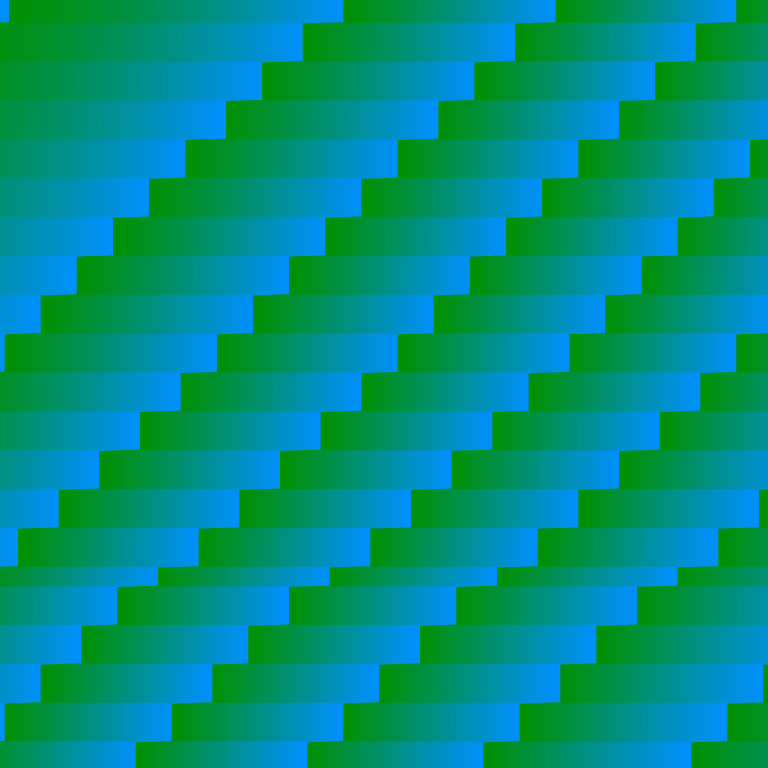
Reproduce this pattern procedurally as a three.js fragment shader.

```glsl
// Stacked bands of green-to-blue ramps whose sharp resets descend in stairs.
// A stepped diagonal coordinate drives one broad sine; the fraction of that
// sine is the ramp, so ramps stretch towards the top left and bottom right.
varying vec2 vUv;

// Flat treads joined by short, steep risers.
float stair(float t) {
  return floor(t) - 1.0 + smoothstep(0.0, 0.04, fract(t));
}

// Band number counted from the top, with one half-height band low down.
float bandIndex(float y) {
  float t = (1.0 - y) / 0.0506 + 0.434;
  t += 0.5 * step(15.5, t);
  return stair(t);
}

vec3 rampColor(vec2 p) {
  float band = bandIndex(p.y);
  float column = (floor(p.x * 170.0) + 0.5) / 170.0;

  // Diagonal position, with a slow sway from band to band.
  float diagonal = column + 0.0501 * band;
  diagonal -= 0.008 * sin(6.2832 * (band - 6.5) / 14.5);

  float phase = 4.255 * sin(1.0752 * (diagonal - 1.198)) + 0.065;
  return vec3(0.0, 0.563, fract(phase));
}

void main() {
  // Average a 3 by 3 grid over the fragment to smooth the edges.
  vec2 footprint = fwidth(vUv);
  vec3 sum = vec3(0.0);
  for (int j = -1; j <= 1; j++) {
    for (int i = -1; i <= 1; i++) {
      sum += rampColor(vUv + footprint * vec2(float(i), float(j)) / 3.0);
    }
  }
  gl_FragColor = vec4(sum / 9.0, 1.0);
}
```
